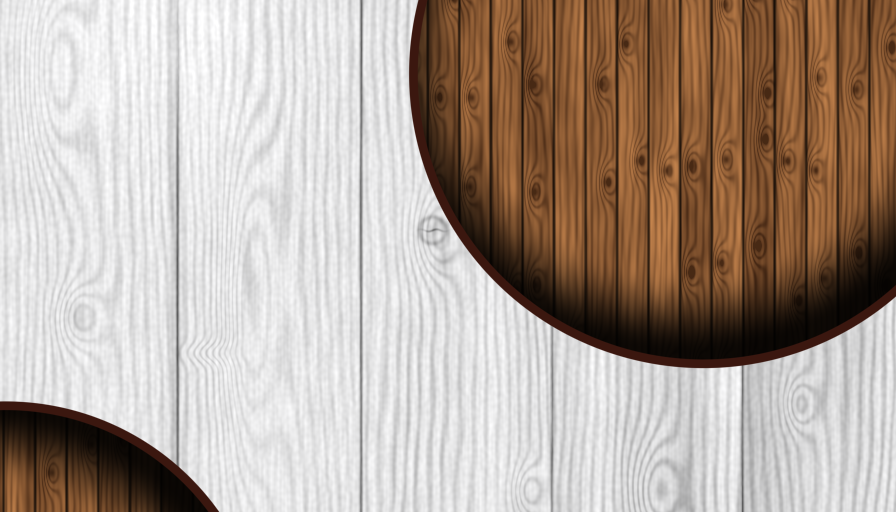
Reproduce this background procedurally as a WebGL 1 fragment shader.

```glsl
precision highp float;
// Pale wooden planks with two dark-rimmed round windows onto brown boards.
uniform vec2 u_resolution;

float hash(vec2 p) {
  return fract(sin(dot(p, vec2(127.1, 311.7))) * 4375.85);
}

float corner(vec2 cell, vec2 offset) {
  float angle = 6.2832 * hash(cell);
  return dot(vec2(cos(angle), sin(angle)), offset);
}

// Gradient noise, roughly -0.7 to 0.7
float noise(vec2 p) {
  vec2 i = floor(p), f = fract(p);
  vec2 u = f * f * f * (f * (f * 6.0 - 15.0) + 10.0);
  vec2 e = vec2(1.0, 0.0);
  return mix(mix(corner(i, f), corner(i + e.xy, f - e.xy), u.x),
             mix(corner(i + e.yx, f - e.yx), corner(i + e.xx, f - e.xx), u.x), u.y);
}

// Soft elliptical bump that bends the grain into rings
float bump(vec2 p, vec2 center, vec2 size) {
  vec2 d = (p - center) / size;
  return exp(-dot(d, d));
}

float grainLine(float phase) {
  return pow(0.5 + 0.5 * sin(6.2832 * phase), 2.0);
}

vec3 paleWood(vec2 p) {
  vec4 edges = vec4(0.347, 0.7055, 1.078, 1.45);
  float id = dot(step(edges, vec4(p.x)), vec4(1.0));
  vec2 q = p + id * vec2(3.7, 5.1);

  // Grain, bent around the knots
  float swirl = 2.2 * noise(q * vec2(5.0, 1.3)) + 0.35 * noise(q * vec2(20.0, 7.0));
  swirl += 5.0 * bump(p, vec2(0.10, 0.85), vec2(0.06, 0.20));
  swirl += 5.0 * bump(p, vec2(0.485, 0.39), vec2(0.05, 0.30));
  swirl += 4.0 * bump(p, vec2(0.85, 0.54), vec2(0.045, 0.08));
  swirl += 4.0 * bump(p, vec2(0.155, 0.38), vec2(0.045, 0.06));
  swirl += 2.0 * bump(p, vec2(0.41, 0.31), vec2(0.05, 0.02));
  swirl += 3.0 * bump(p, vec2(1.03, 0.04), vec2(0.03, 0.05));
  swirl += 4.0 * bump(p, vec2(1.28, 0.04), vec2(0.05, 0.10));
  swirl += 3.0 * bump(p, vec2(1.56, 0.21), vec2(0.03, 0.05));
  float strength = 0.09 + 0.08 * noise(q * vec2(7.0, 2.0)) + 0.03 * smoothstep(0.7, 0.8, p.x);
  float tone = 0.925 - strength * grainLine(q.x * 42.0 + swirl);

  // Fine fibres and broad grey streaks
  tone += 0.07 * noise(q * vec2(150.0, 12.0)) + 0.05 * noise(q * vec2(110.0, 90.0));
  tone -= smoothstep(0.7, 1.3, p.x) * (0.04 + 0.16 * noise(q * vec2(10.0, 0.8)));
  tone += 0.06 * bump(p, vec2(0.34, 1.0), vec2(0.22, 0.35));
  tone -= 0.12 * bump(p, vec2(0.484, 0.47), vec2(0.009, 0.06));
  tone -= 0.08 * bump(p, vec2(0.155, 0.38), vec2(0.025));

  // Round knot with a cracked heart
  vec2 k = p - vec2(0.845, 0.55);
  float rim = (length(k) - 0.026) / 0.005;
  tone -= 0.17 * exp(-rim * rim) + 0.09 * bump(k, vec2(0.0), vec2(0.022));
  tone -= 0.28 * bump(k, vec2(0.002, 0.002 * sin(k.x * 200.0)), vec2(0.02, 0.0025));
  tone -= 0.13 * bump(k, vec2(0.023, -0.058), vec2(0.015, 0.025));

  // Plank gaps, the first one fading towards the top
  vec4 gap = (p.x - edges) / 0.003;
  vec4 depth = vec4(0.42 - 0.34 * smoothstep(0.65, 0.95, p.y), 0.42, 0.30, 0.30);
  tone -= dot(depth, exp(-gap * gap));
  tone -= 0.10 * bump(p, vec2(0.34, p.y), vec2(0.012, 1.0));
  return tone * vec3(1.0, 1.0, 1.003);
}

vec3 brownWood(vec2 p, float shift) {
  float width = 0.0616, rowHeight = 0.19;
  float x = (p.x - shift) / width;
  float id = floor(x), across = fract(x);
  vec2 q = p + vec2(id * 2.3, id * 4.7);

  // One scattered knot per board and row
  float rings = 0.0, cores = 0.0;
  for (int j = -1; j <= 1; j++) {
    float row = floor(p.y / rowHeight) + float(j);
    vec2 cell = vec2(id, row);
    vec2 center = vec2((0.2 + 0.6 * hash(cell)) * width,
                       (row + 0.15 + 0.7 * hash(cell + 31.0)) * rowHeight);
    vec2 d = vec2(across * width, p.y);
    float present = step(0.25, hash(cell + 57.0));
    rings += present * bump(d, center, vec2(0.016, 0.035));
    cores += present * bump(d, center, vec2(0.008, 0.010));
  }

  float swirl = 1.4 * noise(q * vec2(16.0, 3.0)) + 3.0 * rings;
  float tone = 0.72 + 0.35 * (hash(vec2(id, 9.0)) - 0.5);
  tone -= 0.32 * grainLine(q.x * 75.0 + swirl);
  tone += 0.45 * noise(q * vec2(22.0, 3.0)) + 0.25 * noise(q * vec2(130.0, 14.0));
  tone -= 0.55 * cores + 0.12 * rings;
  vec3 color = mix(vec3(0.28, 0.16, 0.08), vec3(0.72, 0.48, 0.28), clamp(tone, 0.0, 1.1));
  float edge = min(across, 1.0 - across);
  return color * mix(0.3, 1.0, smoothstep(0.0, 0.08, edge));
}

// Round window: boards, inner shadow and rim laid over the background
vec3 window(vec3 back, vec2 p, vec2 center, float radius, vec2 light, float shift) {
  float dist = length(p - center);
  float soft = 0.75 / u_resolution.y;
  float shade = 1.0 - smoothstep(radius - 0.14, radius + 0.02, length(p - center - light));
  vec3 inside = brownWood(p, shift) * mix(0.08, 1.0, shade);
  vec3 rimColor = vec3(0.23, 0.09, 0.06);
  float inner = radius - 0.017;
  vec3 disc = mix(inside, rimColor, smoothstep(inner - soft, inner + soft, dist));
  return mix(disc, back, smoothstep(radius - soft, radius + soft, dist));
}

void main() {
  vec2 p = gl_FragCoord.xy / u_resolution.y;
  vec3 color = paleWood(p);
  color = window(color, p, vec2(1.374, 0.856), 0.575, vec2(-0.03, 0.05), 0.8356);
  color = window(color, p, vec2(0.011, -0.295), 0.511, vec2(-0.05, -0.03), 0.007);
  gl_FragColor = vec4(clamp(color, 0.0, 1.0), 1.0);
}
```
